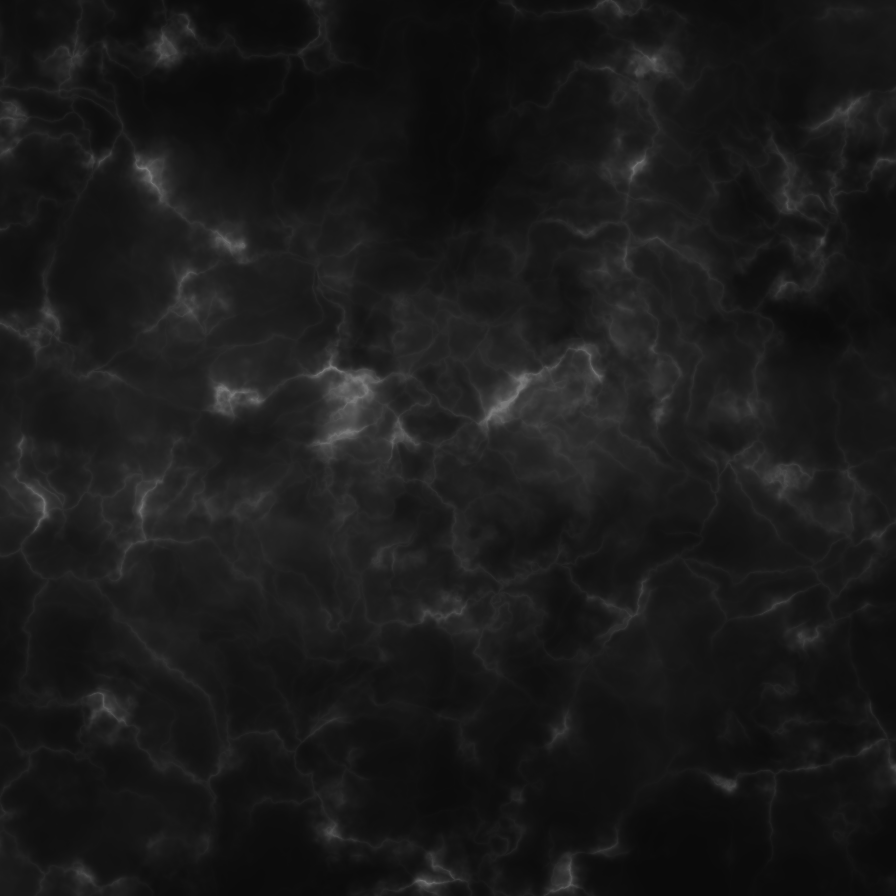
Write a three.js fragment shader that draws this texture.

```glsl
// Dark smoky marble: faint grey clouds crossed by a broken web of pale veins.
// Veins are borders of Voronoi cells in a noise-warped domain, faded by noise;
// a hazy diagonal band carries a finer web and a lighter, patchy tone.
varying vec2 vUv;

vec2 hash2(vec2 p) {
  vec3 q = fract(vec3(p.xyx) * vec3(0.1031, 0.1030, 0.0973));
  q += dot(q, q.yzx + 33.33);
  return fract((q.xx + q.yz) * q.zy);
}

float noise(vec2 p) {
  vec2 cell = floor(p);
  vec2 f = fract(p);
  f = f * f * (3.0 - 2.0 * f);
  float low = mix(hash2(cell).x, hash2(cell + vec2(1.0, 0.0)).x, f.x);
  float high = mix(hash2(cell + vec2(0.0, 1.0)).x, hash2(cell + 1.0).x, f.x);
  return mix(low, high, f.y);
}

float fbm(vec2 p) {
  float sum = 0.0;
  float amplitude = 0.5;
  for (int i = 0; i < 5; i++) {
    sum += amplitude * noise(p);
    p = mat2(1.6, 1.2, -1.2, 1.6) * p + 7.3;
    amplitude *= 0.5;
  }
  return sum;
}

vec2 warp(vec2 p) {
  return vec2(fbm(p), fbm(p + 31.7)) - 0.48;
}

// Distance to the nearest Voronoi border, in cell units
float cellBorder(vec2 p) {
  vec2 cell = floor(p);
  vec2 f = fract(p);
  vec2 nearest = vec2(0.0);
  float best = 8.0;
  for (int y = -1; y <= 1; y++) {
    for (int x = -1; x <= 1; x++) {
      vec2 offset = vec2(float(x), float(y));
      vec2 r = offset + hash2(cell + offset) - f;
      if (dot(r, r) < best) {
        best = dot(r, r);
        nearest = r;
      }
    }
  }
  float border = 8.0;
  for (int y = -2; y <= 2; y++) {
    for (int x = -2; x <= 2; x++) {
      vec2 offset = vec2(float(x), float(y));
      vec2 r = offset + hash2(cell + offset) - f;
      vec2 gap = r - nearest;
      if (dot(gap, gap) > 0.0001) {
        border = min(border, dot(0.5 * (r + nearest), normalize(gap)));
      }
    }
  }
  return border;
}

// Thin bright core inside a soft glow
float vein(float d, float core, float glow) {
  return 0.55 * exp(-d / core) + 0.45 * exp(-d / glow);
}

void main() {
  vec2 p = vUv;
  vec2 kinks = 0.065 * warp(p * 19.0) + 0.02 * warp(p * 55.0);
  vec2 bent = p + 0.18 * warp(p * 5.0 + 3.0) + kinks;

  // Hazy band rising to the right through the centre
  vec2 q = p - vec2(0.55, 0.54);
  q = vec2(0.8 * q.x + 0.6 * q.y, 0.8 * q.y - 0.6 * q.x) / vec2(0.44, 0.24);
  float haze = exp(-dot(q, q)) * smoothstep(0.2, 0.62, fbm(p * 8.0 + kinks * 6.0 + 11.0));

  // Soft clouds with small smoky patches
  float cloud = smoothstep(0.25, 0.75, fbm(p * 4.0 + kinks * 3.0 + 5.0));
  float smoke = fbm(p * 20.0 + kinks * 12.0 + 40.0);
  float tone = 0.038 + 0.04 * cloud + 0.035 * smoke * cloud;
  tone += haze * (0.025 + 0.1 * smoke);

  // Large veins, showing only in stretches and flaring in short spots
  float fade = smoothstep(0.4, 0.68, fbm(p * 7.0 + 60.0));
  float flare = smoothstep(0.47, 0.75, fbm(p * 16.0 + 80.0));
  float large = vein(cellBorder(bent * 5.5 + 2.0), 0.025, 0.13);
  tone += large * (0.015 + 0.07 * fade + 0.2 * flare * (0.3 + fade));

  // Secondary web in scattered patches
  float patches = smoothstep(0.42, 0.7, fbm(p * 6.0 + 23.0));
  float medium = vein(cellBorder(bent * 9.5 + 19.0), 0.035, 0.16);
  tone += medium * (0.006 + 0.06 * patches + 0.15 * patches * flare + 0.03 * haze);

  // Fine web, mostly in the haze and around the flares
  float fine = vein(cellBorder(bent * 19.0 + 47.0), 0.08, 0.22);
  tone += fine * (0.045 * haze + 0.1 * flare * max(haze, 0.7 * fade));

  gl_FragColor = vec4(vec3(min(tone, 0.46)), 1.0);
}
```
